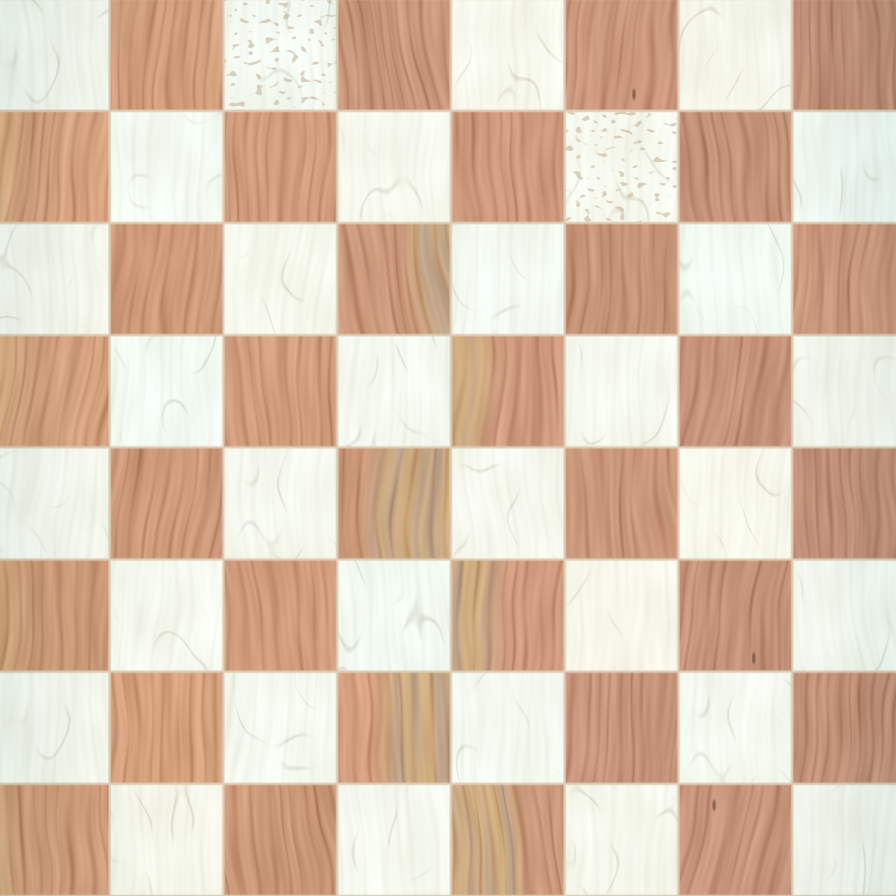
Reproduce this pattern procedurally as a Shadertoy shader.

```glsl
// Wooden chequered board: eight by eight tiles of red-brown cherry and pale maple.
// Each tile hashes its own tint, grain slant and figure; gradient noise bends the
// growth rings, and both woods fade into one thin beige seam at the tile edges.

const vec2 TILES = vec2(7.877, 7.988);   // tiles visible across and down
const vec2 SHIFT = vec2(0.036, 0.0);     // board offset, in tiles
const vec3 SEAM = vec3(0.87, 0.80, 0.71);
const float SEAM_HALF_WIDTH = 0.012;

float hash(vec2 p) {
    return fract(sin(dot(p, vec2(127.1, 311.7))) * 43758.5453);
}

vec2 gradientAt(vec2 p) {
    float a = 6.2832 * hash(p);
    return vec2(cos(a), sin(a));
}

float gradientNoise(vec2 p) {
    vec2 i = floor(p), f = p - i;
    vec2 u = f * f * f * (f * (f * 6.0 - 15.0) + 10.0);
    vec2 e = vec2(1.0, 0.0);
    float low = mix(dot(gradientAt(i), f), dot(gradientAt(i + e), f - e), u.x);
    float high = mix(dot(gradientAt(i + e.yx), f - e.yx), dot(gradientAt(i + 1.0), f - 1.0), u.x);
    return mix(low, high, u.y);
}

// Tile coordinates sheared and bent so that x runs across the grain.
vec2 grainSpace(vec2 f, float slant, float seed) {
    float bend = 0.10 * gradientNoise(f * vec2(1.6, 1.2) + seed);
    return vec2(f.x + slant * (f.y - 0.5) + bend, f.y);
}

// Thin dark growth rings, unevenly spaced and fading along their length.
float rings(vec2 g, float count, float seed) {
    float phase = g.x * count + 0.9 * gradientNoise(vec2(g.x * 4.0, g.y * 0.4) + seed);
    float line = pow(0.5 + 0.5 * cos(6.2832 * phase), 5.0);
    return line * (0.6 + 0.7 * gradientNoise(vec2(g.x * 6.0, g.y * 1.5) + seed + 9.0));
}

float fibres(vec2 g, float seed) {
    return gradientNoise(vec2(g.x * 22.0, g.y * 1.6) + seed);
}

vec3 cherry(vec2 f, vec2 id, float seed) {
    float slant = 0.36 * (hash(id + 3.7) - 0.5);
    vec2 g = grainSpace(f, slant, seed);
    vec3 orange = vec3(0.835, 0.635, 0.495), rose = vec3(0.785, 0.590, 0.490);
    vec3 col = mix(orange, rose, clamp(id.x / 8.0 + 0.5 * hash(id + 8.1) - 0.1, 0.0, 1.0));
    col *= 0.97 + 0.07 * hash(id + 5.3);

    // Yellow and grey sapwood flanks the middle joint; a paler strip edges the left side.
    float middle = abs(g.x + id.x - 4.0);
    float reach = 0.30 + 0.35 * hash(id + 1.9);
    float sap = (1.0 - smoothstep(reach - 0.12, reach + 0.12, middle)) * step(id.y, 5.5);
    float streak = gradientNoise(vec2(g.x * 7.0, g.y * 0.3) + seed + 20.0);
    vec3 sapwood = mix(vec3(0.84, 0.71, 0.53), vec3(0.73, 0.63, 0.53), smoothstep(-0.2, 0.3, streak));
    col = mix(col, sapwood, 0.9 * sap);
    float leftStrip = 1.0 - smoothstep(0.05, 0.25, g.x + id.x);
    col = mix(col, vec3(0.87, 0.70, 0.52), 0.7 * leftStrip);

    // Grain
    float count = 6.0 + 4.0 * hash(id + 6.6);
    col -= vec3(0.10, 0.115, 0.11) * rings(g, count, seed);
    col += 0.065 * fibres(g, seed) + 0.06 * streak;

    // Occasional small dark gum mark
    vec2 mark = vec2(hash(id + 2.2), hash(id + 4.4)) * 0.8 + 0.1;
    float spot = 1.0 - smoothstep(0.4, 1.0, length((f - mark) / vec2(0.022, 0.07)));
    float marked = step(4.5, id.x) * step(0.65, hash(id + 7.7));
    return mix(col, vec3(0.45, 0.30, 0.25), 0.7 * spot * marked);
}

vec3 maple(vec2 f, vec2 id, float seed) {
    vec2 g = grainSpace(f, 0.2 * (hash(id + 3.7) - 0.5), seed);
    vec3 col = mix(vec3(0.975, 0.975, 0.930), vec3(0.955, 0.985, 0.955), hash(id + 5.3));
    float blotch = gradientNoise(f * vec2(3.0, 2.0) + seed);
    col += vec3(0.030, 0.035, 0.045) * blotch;
    col -= vec3(0.025, 0.032, 0.040) * rings(g, 7.0, seed);
    col += 0.025 * fibres(g, seed);

    // Wandering mineral veins
    float vein = 1.0 - smoothstep(0.0, 0.05, abs(gradientNoise(f * vec2(2.8, 1.8) + seed + 30.0)));
    float patchiness = smoothstep(-0.05, 0.35, gradientNoise(f * 2.2 + seed + 40.0));
    col -= vec3(0.08, 0.09, 0.10) * vein * patchiness;

    // Bird's-eye flecks on a few upper tiles
    float flecked = step(5.5, id.y) * step(1.5, mod(id.x, 3.0));
    float fleck = smoothstep(0.20, 0.42, gradientNoise(f * vec2(13.0, 19.0) + seed));
    return mix(col, vec3(0.78, 0.72, 0.63), 0.65 * fleck * flecked);
}

// Cooler, slightly dimmer light towards the left and right borders.
vec3 borderLight(vec2 uv) {
    float side = smoothstep(0.34, 0.52, abs(uv.x - 0.5));
    float corner = smoothstep(0.45, 0.72, length(uv - 0.5));
    return 1.0 - vec3(0.055, 0.035, 0.030) * side - vec3(0.025, 0.02, 0.02) * corner;
}

void mainImage(out vec4 fragColor, in vec2 fragCoord) {
    vec2 uv = fragCoord / iResolution.xy;
    vec2 cell = uv * TILES + SHIFT;
    vec2 id = floor(cell), f = cell - id;
    float seed = 60.0 * hash(id + 0.5);

    bool isCherry = mod(id.x + id.y, 2.0) < 0.5;
    vec3 col = isCherry ? cherry(f, id, seed) : maple(f, id, seed);

    // Seam, softened by about one pixel
    float edge = 0.5 - max(abs(f.x - 0.5), abs(f.y - 0.5));
    float pixel = TILES.y / iResolution.y;
    col = mix(SEAM, col, smoothstep(0.0, SEAM_HALF_WIDTH + pixel, edge));

    fragColor = vec4(clamp(col * borderLight(uv), 0.0, 1.0), 1.0);
}
```
